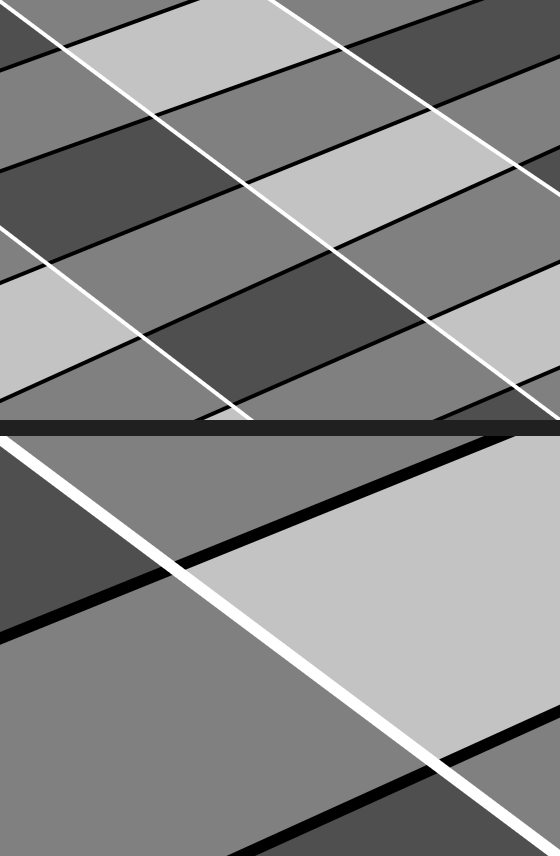
Top, the full canvas; bottom, a detail of the centre.
This pattern is drawn by a WebGL 2 fragment shader. Its source:

```glsl
#version 300 es
precision highp float;
// A slanted grid of uneven parallelograms in three greys, ruled by black
// rising lines and white falling lines. Each line is straight with its own
// tilt; counting the lines passed gives a cell's row, column and shade.

#define LINE_WIDTH 0.0094
#define ASPECT 1.33333
#define MID_GREY vec3(0.502)
#define DARK_GREY vec3(0.31)
#define LIGHT_GREY vec3(0.765)
#define RISING_COLOR vec3(0.0)
#define FALLING_COLOR vec3(1.0)

uniform vec2 u_resolution;
out vec4 fragColor;

const int RISING_COUNT = 6;
const int FALLING_COUNT = 3;

// Irregular ruling: height of each line at the left and right canvas edge.
const vec2 RISING[RISING_COUNT] = vec2[](
    vec2(0.832, 1.316), vec2(0.592, 1.069), vec2(0.326, 0.866),
    vec2(0.045, 0.650), vec2(-0.207, 0.377), vec2(-0.446, 0.125));
const vec2 FALLING[FALLING_COUNT] = vec2[](
    vec2(0.458, -0.564), vec2(0.997, 0.0), vec2(1.435, 0.536));

// Signed distance to a straight line, positive above it.
float lineDistance(vec2 p, vec2 ends) {
    float slope = (ends.y - ends.x) / ASPECT;
    return (p.y - ends.x - slope * p.x) / sqrt(1.0 + slope * slope);
}

// Smooth coverage of a stroke at a given distance from its centre.
float stroke(float dist, float pixel) {
    return clamp((0.5 * LINE_WIDTH - dist) / pixel + 0.5, 0.0, 1.0);
}

void main() {
    // Canvas height is one unit, width is ASPECT units.
    vec2 p = gl_FragCoord.xy / u_resolution * vec2(ASPECT, 1.0);
    float pixel = 1.0 / u_resolution.y;

    // Count the lines passed and keep the nearest distance of each family.
    int row = 0;
    int column = 0;
    float risingDist = 1e3;
    float fallingDist = 1e3;
    for (int i = 0; i < RISING_COUNT; i++) {
        float d = lineDistance(p, RISING[i]);
        row += d < 0.0 ? 1 : 0;
        risingDist = min(risingDist, abs(d));
    }
    for (int i = 0; i < FALLING_COUNT; i++) {
        float d = lineDistance(p, FALLING[i]);
        column += d > 0.0 ? 1 : 0;
        fallingDist = min(fallingDist, abs(d));
    }

    // Checker: mid grey alternates with light or dark, by column.
    vec3 accent = column % 2 == 0 ? LIGHT_GREY : DARK_GREY;
    vec3 color = (row + column) % 2 == 0 ? MID_GREY : accent;

    // White lines lie over black ones.
    color = mix(color, RISING_COLOR, stroke(risingDist, pixel));
    color = mix(color, FALLING_COLOR, stroke(fallingDist, pixel));
    fragColor = vec4(color, 1.0);
}
```
